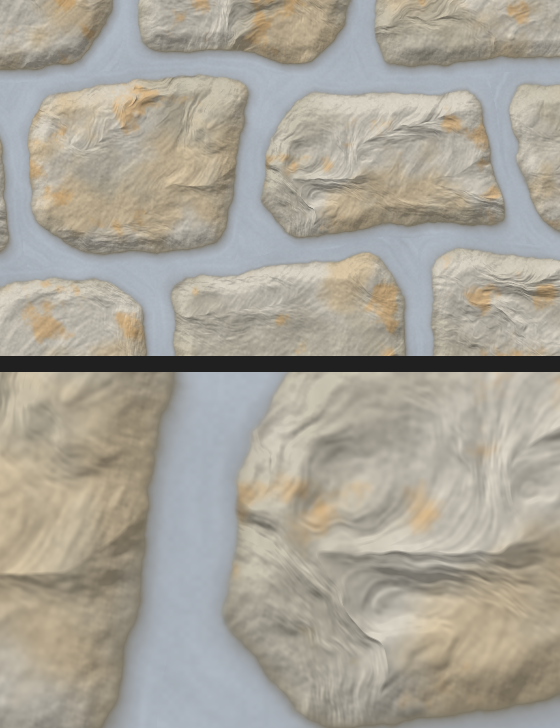
Top: the whole. Bottom: its middle third, enlarged.
Write a WebGL 2 fragment shader that draws this texture.

```glsl
#version 300 es
precision highp float;

#define ROW_HEIGHT 0.51
#define ROW_START 0.29
#define STONE_WIDTH 0.64
#define JOINT_HALF 0.039
#define CORNER_BLEND 0.07
#define RELIEF 0.034
#define LIGHT_DIR vec2(-0.45, 0.89)
#define EDGE_SOFT 0.0035

uniform vec2 u_resolution;
out vec4 fragColor;

float hash(vec2 p) {
    return fract(sin(dot(p, vec2(127.1, 311.7))) * 43758.5453);
}

float noise(vec2 p) {
    vec2 i = floor(p), f = fract(p);
    f = f * f * (3.0 - 2.0 * f);
    return mix(mix(hash(i), hash(i + vec2(1, 0)), f.x),
               mix(hash(i + vec2(0, 1)), hash(i + vec2(1, 1)), f.x), f.y);
}

float fbm(vec2 p) {
    float sum = 0.0, amp = 0.5;
    for (int i = 0; i < 5; i++) {
        sum += amp * noise(p);
        p = mat2(1.6, 1.2, -1.2, 1.6) * p + 11.3;
        amp *= 0.5;
    }
    return sum;
}

float smoothMin(float a, float b, float k) {
    float h = max(k - abs(a - b), 0.0) / k;
    return min(a, b) - 0.25 * h * h * k;
}

// Wavy bed line under a row
float bedLine(float row, float x) {
    return ROW_START + row * ROW_HEIGHT + 0.09 * (noise(vec2(x * 1.7, row * 7.3 + 2.0)) - 0.5);
}

// Slanted upright joint at height t within its row
float uprightJoint(float col, float row, float t) {
    vec2 key = vec2(col, row * 3.7);
    return col + 0.3 * (hash(key + 4.1) - 0.5) + 0.36 * (hash(key + 9.2) - 0.5) * (t - 0.5);
}

// Signed depth inside the nearest stone, negative in the mortar
float stoneDepth(vec2 p, out vec2 id) {
    vec2 q = p + 0.07 * (vec2(fbm(p * 3.5), fbm(p * 3.5 + 17.0)) - 0.5);
    float row = floor((q.y - ROW_START) / ROW_HEIGHT);
    if (q.y < bedLine(row, q.x)) row -= 1.0;
    else if (q.y > bedLine(row + 1.0, q.x)) row += 1.0;
    float low = bedLine(row, q.x), high = bedLine(row + 1.0, q.x);
    float t = (q.y - low) / (high - low);

    float u = q.x / STONE_WIDTH + 0.8 + 0.5 * row;
    float col = floor(u);
    if (u < uprightJoint(col, row, t)) col -= 1.0;
    else if (u > uprightJoint(col + 1.0, row, t)) col += 1.0;
    float left = uprightJoint(col, row, t), right = uprightJoint(col + 1.0, row, t);
    id = vec2(col, row);

    float sides = smoothMin((u - left) * STONE_WIDTH, (right - u) * STONE_WIDTH, CORNER_BLEND);
    float depth = smoothMin(sides, smoothMin(q.y - low, high - q.y, CORNER_BLEND), CORNER_BLEND);

    // Chipped corners
    vec2 halfSize = 0.5 * vec2((right - left) * STONE_WIDTH, high - low);
    vec2 local = vec2((u - 0.5 * (left + right)) * STONE_WIDTH, q.y - 0.5 * (low + high));
    for (float k = 0.0; k < 2.0; k++) {
        vec2 dir = vec2(hash(id + k * 5.3) < 0.5 ? -1.0 : 1.0, k * 2.0 - 1.0);
        dir = normalize(dir * vec2(0.6 + hash(id + k + 2.7), 0.9));
        float reach = dot(abs(dir), halfSize) * mix(0.78, 0.98, hash(id + k + 8.1));
        depth = smoothMin(depth, reach - dot(local, dir), 0.03);
    }
    return depth - JOINT_HALF + 0.02 * (fbm(p * 20.0) - 0.48);
}

// Split rock surface: broad ledges, then rough grain
float stoneHeight(vec2 p, vec2 id, float depth) {
    vec2 q = p + 13.0 * vec2(hash(id), hash(id + 3.0));
    vec2 bent = q * vec2(4.0, 6.0) + 1.6 * fbm(q * 4.0);
    float ledges = 1.0 - abs(2.0 * noise(bent) - 1.0);
    float dome = 0.026 * smoothstep(-0.01, 0.055, depth);
    return dome + RELIEF * (0.55 * ledges + 1.2 * fbm(q * 7.0 + ledges));
}

void main() {
    vec2 p = gl_FragCoord.xy / u_resolution.y;
    vec2 id, otherId;
    float depth = stoneDepth(p, id);
    float stepSize = 0.004;
    vec2 ahead = p + LIGHT_DIR * stepSize;
    float aheadDepth = stoneDepth(ahead, otherId);
    float slope = (stoneHeight(p, id, depth) - stoneHeight(ahead, id, aheadDepth)) / stepSize;
    float grain = noise(p * 190.0) - 0.5;

    // Stone tints: pale cream, warm tan, grey beige and ochre stains
    vec3 stone = mix(vec3(0.71, 0.69, 0.645), vec3(0.71, 0.65, 0.545), smoothstep(0.48, 0.68, fbm(p * 5.0 + 31.0)));
    stone = mix(stone, vec3(0.64, 0.62, 0.56), 0.75 * smoothstep(0.45, 0.65, fbm(p * 4.0 + 57.0 + id)));
    stone = mix(stone, vec3(0.74, 0.58, 0.37), 0.6 * smoothstep(0.62, 0.76, fbm(p * 11.0 + 83.0)));
    stone *= 1.0 + 0.42 * clamp(slope, -0.8, 0.45) + 0.06 * grain;

    // Mortar with trowel streaks and shade below the stones
    float streaks = noise(vec2(depth * 110.0, (p.x - p.y) * 6.0)) - 0.5;
    vec3 mortar = vec3(0.67, 0.70, 0.735) * (1.0 + 0.05 * streaks + 0.09 * (fbm(p * 9.0) - 0.5) + 0.025 * grain);
    float shade = smoothstep(-0.015, 0.02, stoneDepth(p + LIGHT_DIR * 0.022, otherId));
    mortar = mix(mortar, vec3(0.58, 0.585, 0.59), 0.75 * shade);

    // Dark contact line, stronger on the shaded side
    vec3 color = mix(mortar, stone, smoothstep(-EDGE_SOFT, EDGE_SOFT, depth));
    float contact = exp(-abs(depth) / 0.006) * mix(0.3, 0.75, shade);
    color = mix(color, vec3(0.44, 0.41, 0.34), contact);
    fragColor = vec4(color, 1.0);
}
```
